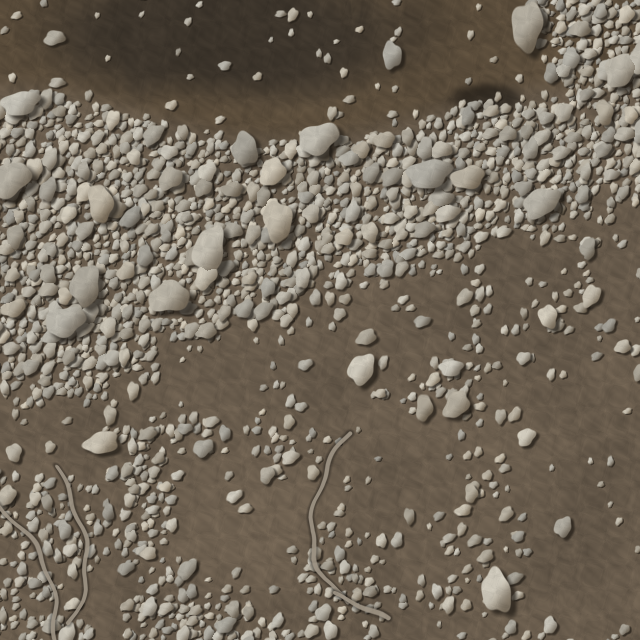
Reproduce this texture procedurally as a Shadertoy shader.

```glsl
const vec3 SAND = vec3(0.405, 0.355, 0.295);
const vec3 MUD = vec3(0.36, 0.305, 0.235);
const vec3 WET = vec3(0.21, 0.185, 0.155);
const vec3 STONE_LIT = vec3(0.75, 0.73, 0.68);
const vec3 STONE_SHADE = vec3(0.45, 0.41, 0.35);
const vec3 SHADOW = vec3(0.13, 0.11, 0.085);
const vec3 TWIG = vec3(0.63, 0.59, 0.53);
const vec2 LIGHT_DIR = vec2(-0.78, 0.62);
const float SHADOW_LENGTH = 0.42;
const float EDGE = 0.0016;
const float STONE_TILT = 0.95;

vec4 hash4(vec2 p) {
    vec4 h = fract(p.xyxy * vec4(0.1031, 0.1030, 0.0973, 0.1099));
    h += dot(h, h.wzxy + 33.33);
    return fract((h.xxyz + h.yzzw) * h.zywx);
}

mat2 rotation(float a) {
    return mat2(cos(a), -sin(a), sin(a), cos(a));
}

// Layered, warped sines, roughly -1 to 1
float sines(vec2 p) {
    float sum = 0.0, weight = 0.6;
    for (int i = 0; i < 5; i++) {
        p = rotation(1.1) * p + 0.7 * sin(p.yx * 1.3 + float(i) * 2.1);
        sum += weight * sin(p.x) * cos(p.y);
        p *= 1.8;
        weight *= 0.65;
    }
    return sum;
}

// Height of the upper rim of the gravel bed
float bankHeight(float x) {
    return 0.82 + 0.042 * cos(x * 7.0);
}

float ellipseMask(vec2 p, vec2 center, vec2 radius) {
    return 1.0 - smoothstep(0.55, 1.25, length((p - center) / radius));
}

// Chance that a stone lies at p
float stoneDensity(vec2 p) {
    float patches = sines(p * 17.0 + 4.0);
    float below = smoothstep(0.012, -0.018, p.y - bankHeight(p.x) + 0.012 * patches);
    float bed = smoothstep(-0.1, 0.07, p.y - mix(0.37, 0.73, p.x) + 0.07 * patches);
    float scatter = mix(0.62, 0.2, smoothstep(0.25, 0.95, p.x));
    scatter *= smoothstep(-0.35, 0.4, patches);
    scatter *= 1.0 - 0.95 * ellipseMask(p, vec2(0.47, 0.41), vec2(0.17, 0.10));
    scatter *= 1.0 - 0.8 * ellipseMask(p, vec2(0.97, 0.27), vec2(0.20, 0.26));
    float corner = smoothstep(0.0, 0.04, p.x - 0.8 - 0.4 * (1.0 - p.y));
    corner *= smoothstep(0.83, 0.86, p.y);
    return max(max(below * mix(scatter, 0.95, bed), corner), 0.035);
}

// Signed distance to a lumpy unit pebble
float pebble(vec2 q, float seed) {
    float a = atan(q.y, q.x);
    float lumps = 0.09 * sin(3.0 * a + seed * 6.3) + 0.06 * sin(5.0 * a + seed * 23.0);
    return length(q) - 1.0 - lumps;
}

// One cellular layer of stones with cast shadows
vec3 addStones(vec3 ground, vec2 p, float cell, float amount, float seed) {
    float nearest = 1.0, shadow = 0.0;
    vec3 stone = ground;
    for (int j = -1; j <= 1; j++)
    for (int i = -1; i <= 1; i++) {
        vec2 id = floor(p / cell) + vec2(i, j);
        vec4 place = hash4(id + seed);
        vec2 center = (id + 0.2 + 0.6 * place.xy) * cell;
        if (place.z > amount * stoneDensity(center)) continue;
        vec4 shape = hash4(id + seed + 71.0);
        float radius = cell * mix(0.27, 0.50, shape.x);
        mat2 turn = rotation(STONE_TILT + 1.7 * (shape.y - 0.5));
        vec2 stretch = vec2(mix(1.0, 1.4, shape.w), 0.84);
        vec2 local = (p - center) / radius;
        float d = pebble(turn * local / stretch, shape.z);
        float ds = pebble(turn * (local + LIGHT_DIR * SHADOW_LENGTH) / stretch, shape.z);
        shadow = max(shadow, smoothstep(0.22, -0.2, ds));
        if (d * radius < nearest) {
            nearest = d * radius;
            float lit = smoothstep(-1.1, 0.25, dot(local, LIGHT_DIR));
            stone = mix(STONE_SHADE, STONE_LIT, lit) * mix(0.84, 1.07, place.w);
            stone += vec3(0.02, 0.0, -0.025) * (shape.z - 0.4);
        }
    }
    stone *= 1.0 + 0.05 * sines(p * 190.0);
    ground = mix(ground, SHADOW, 0.72 * shadow);
    return mix(ground, stone, smoothstep(EDGE, -EDGE, nearest));
}

vec3 groundColor(vec2 p) {
    float broad = sines(p * 13.0);
    float river = smoothstep(-0.02, 0.03, p.y - bankHeight(p.x));
    vec3 color = mix(SAND, MUD, river);
    float pool = ellipseMask(p + 0.02 * broad, vec2(0.36, 0.95), vec2(0.31, 0.11));
    color = mix(color, WET, 0.85 * pool);
    color *= 1.0 - 0.45 * ellipseMask(p, vec2(0.76, 0.845), vec2(0.06, 0.025));
    float ripple = sin(dot(p, vec2(260.0, 330.0)) + 3.0 * sines(p * 30.0));
    return color * (1.0 + 0.07 * broad + 0.025 * ripple + 0.08 * sines(p * 120.0));
}

// Curved dry twig from a to c, bent towards b
vec3 addTwig(vec3 color, vec2 p, vec2 a, vec2 b, vec2 c) {
    float d = 1.0;
    vec2 from = a;
    p += 0.004 * sin(p.yx * 70.0);
    for (int i = 1; i <= 12; i++) {
        float t = float(i) / 12.0;
        vec2 to = mix(mix(a, b, t), mix(b, c, t), t), along = to - from;
        float h = clamp(dot(p - from, along) / dot(along, along), 0.0, 1.0);
        d = min(d, length(p - from - along * h));
        from = to;
    }
    color *= 1.0 - 0.35 * smoothstep(0.009, 0.003, d);
    return mix(color, TWIG, 0.9 * smoothstep(0.0045, 0.002, d));
}

void mainImage(out vec4 fragColor, in vec2 fragCoord) {
    vec2 p = fragCoord / iResolution.y;
    vec3 color = groundColor(p);
    color = addStones(color, p, 0.0145, 1.0, 11.0);
    color = addStones(color, p, 0.021, 0.9, 37.0);
    color = addStones(color, p, 0.031, 0.5, 83.0);
    color = addStones(color, p, 0.058, 0.16, 129.0);
    color = addTwig(color, p, vec2(0.545, 0.325), vec2(0.43, 0.15), vec2(0.54, 0.06));
    color = addTwig(color, p, vec2(0.52, 0.07), vec2(0.56, 0.06), vec2(0.61, 0.03));
    color = addTwig(color, p, vec2(0.0, 0.21), vec2(0.10, 0.12), vec2(0.085, 0.0));
    color = addTwig(color, p, vec2(0.09, 0.27), vec2(0.17, 0.12), vec2(0.11, 0.03));
    fragColor = vec4(color, 1.0);
}
```
